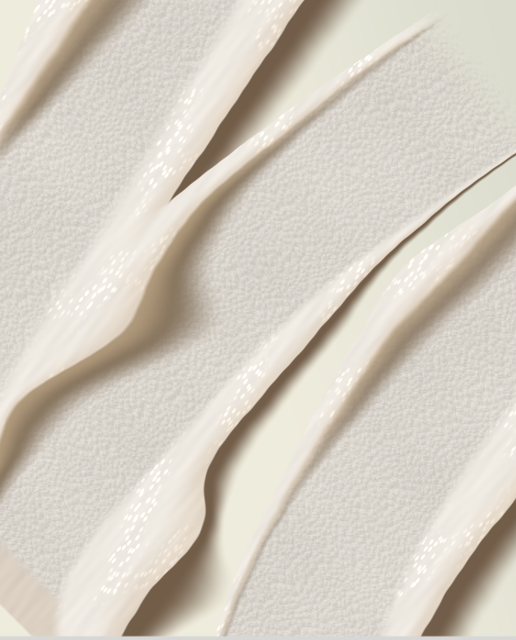
This texture is drawn by a WebGL 1 fragment shader. Its source:

```glsl
precision highp float;
uniform vec2 u_resolution;

const float HEIGHT = 7.68;      // scene units over the canvas height
const float KNOT_STEP = 0.8;    // vertical spacing of the curve knots
const float GRAIN_SCALE = 15.0;
const float GRAIN_DEPTH = 0.075;
const float GLINT_GAIN = 0.13;
const vec3 BACK_WARM = vec3(0.935, 0.925, 0.865);
const vec3 BACK_COOL = vec3(0.855, 0.860, 0.805);
const vec3 FLAT_CREAM = vec3(0.850, 0.830, 0.800);
const vec3 RIDGE_LIGHT = vec3(0.935, 0.915, 0.885);
const vec3 RIDGE_WARM = vec3(0.860, 0.790, 0.705);
const vec3 SHADE_TAN = vec3(0.680, 0.590, 0.470);
const vec3 SHADE_DEEP = vec3(0.500, 0.425, 0.335);
const vec3 DROP_DARK = vec3(0.420, 0.335, 0.255);
const vec3 BORDER = vec3(0.845, 0.845, 0.840);

vec2 hash2(vec2 p) {
  p = vec2(dot(p, vec2(127.1, 311.7)), dot(p, vec2(269.5, 183.3)));
  return fract(sin(p) * 43758.5);
}

// Distance to the nearest scattered cell centre.
float cells(vec2 p) {
  vec2 id = floor(p), f = fract(p);
  float d = 4.0;
  for (int j = -1; j <= 1; j++)
    for (int i = -1; i <= 1; i++) {
      vec2 g = vec2(float(i), float(j));
      vec2 r = g + hash2(id + g) - f;
      d = min(d, dot(r, r));
    }
  return sqrt(d);
}

float waves(vec2 p) {
  return sin(p.x + 1.7 * sin(p.y * 0.8)) * 0.5 + sin(p.y * 1.9 + p.x * 0.7) * 0.3
       + sin(p.x * 3.1 - p.y * 2.3) * 0.2;
}

float kernel(float x) {
  x = abs(x);
  if (x < 1.0) return (1.5 * x - 2.5) * x * x + 1.0;
  if (x < 2.0) return ((2.5 - 0.5 * x) * x - 4.0) * x + 2.0;
  return 0.0;
}

// Smooth edge position x for a height y, through evenly spaced knots.
float curve(float y, vec4 a, vec4 b, vec4 c) {
  float t = y / KNOT_STEP + 1.0, sum = 0.0, total = 0.0;
  for (int i = 0; i < 4; i++) {
    float u = t - float(i);
    vec3 w = vec3(kernel(u), kernel(u - 4.0), kernel(u - 8.0));
    sum += dot(w, vec3(a[i], b[i], c[i]));
    total += w.x + w.y + w.z;
  }
  return sum / total;
}

float rightOf(float x, float edge, float soft) { return smoothstep(-soft, soft, x - edge); }
float across(float x, float l, float r) { return (x - l) / max(r - l, 0.04); }

// Glossy rounded lip; f runs from its left to its right edge.
vec3 ridge(float f, float streak, float glint) {
  vec3 c = mix(RIDGE_LIGHT, RIDGE_WARM, 0.65 * smoothstep(0.5, 1.05, f));
  return c + 0.018 * streak + GLINT_GAIN * glint * (1.0 - 0.6 * smoothstep(0.5, 1.0, f));
}

// Translucent shade beside a lip, ending softly past f = 1.
vec3 shade(vec3 base, float f, float amount) {
  vec3 tone = mix(SHADE_TAN, SHADE_DEEP, smoothstep(0.0, 0.6, f));
  return mix(base, tone, amount * (1.0 - smoothstep(0.4, 1.25, f)));
}

// Shadow a stroke drops on the backdrop.
vec3 dropShadow(vec3 base, float f) {
  return mix(base, DROP_DARK, 0.95 * (1.0 - smoothstep(0.25, 1.2, f)));
}

void main() {
  vec2 p = vec2(gl_FragCoord.x, u_resolution.y - gl_FragCoord.y) * HEIGHT / u_resolution.y;
  float aa = 1.3 * HEIGHT / u_resolution.y;
  vec2 axis = vec2(dot(p, vec2(0.6, -0.8)), dot(p, vec2(0.8, 0.6)));

  // Surface detail
  vec2 gp = p * GRAIN_SCALE + 0.5 * waves(p * 5.0);
  float grain = cells(gp) - cells(gp + vec2(0.3, 0.35)) + 0.5 * (hash2(floor(p * 55.0)).x - 0.5);
  float streak = waves(vec2(axis.x * 3.0, axis.y * 24.0));
  float gloss = smoothstep(-0.1, 0.7, waves(axis * vec2(3.0, 6.0) + 1.0));
  float glint = gloss * (1.0 - smoothstep(0.08, 0.4, cells(axis * vec2(7.0, 17.0))));
  vec3 plateau = FLAT_CREAM + GRAIN_DEPTH * grain + 0.012 * waves(p * 2.0);

  // Edges of the three strokes
  float x = p.x + 0.012 * waves(p * 7.0), y = p.y;
  float aRidge = 2.88 - 0.6 * y, aEdge = 3.65 - 0.67 * y;
  float bOuter = max(5.4 - 1.55 * y + 0.065 * y * y, aRidge);
  float bInner = curve(y, vec4(6.8, 5.6, 4.42, 3.42), vec4(2.45, 1.87, 1.45, 0.25), vec4(-0.1, -0.4, -0.7, -1.0));
  float bShade = curve(y, vec4(6.9, 5.65, 4.58, 3.65), vec4(2.88, 2.45, 2.4, 1.0), vec4(0.3, -0.2, -0.5, -0.8));
  float bRidge = curve(y, vec4(9.4, 8.4, 7.4, 6.45), vec4(5.3, 4.2, 3.3, 2.55), vec4(1.85, 1.15, 0.72, 0.7));
  float bEdge = curve(y, vec4(9.5, 8.5, 7.5, 6.5), vec4(5.42, 4.5, 3.8, 3.1), vec4(2.5, 2.4, 1.72, 1.35));
  float bDrop = curve(y, vec4(9.6, 8.6, 7.6, 6.55), vec4(5.5, 4.65, 4.07, 3.42), vec4(2.87, 2.64, 2.6, 1.6));
  float cOuter = curve(y, vec4(10.0, 9.0, 8.0, 7.0), vec4(5.95, 4.85, 4.32, 3.85), vec4(3.45, 3.05, 2.72, 2.5));
  float cInner = curve(y, vec4(10.2, 9.2, 8.2, 7.2), vec4(6.2, 5.47, 4.7, 4.15), vec4(3.65, 3.2, 2.82, 2.57));
  float cShade = cInner + 0.08 + 0.5 * smoothstep(6.6, 3.2, y);
  float v = y - 4.8, w = y - 6.0;
  float cRidge = 6.2 - 0.8 * v + 0.08 * v * v;
  float cEdge = 6.18 - 0.85 * w + 0.1 * w * w;

  // Backdrop
  vec3 back = mix(BACK_WARM, BACK_COOL, smoothstep(2.5, 7.5, p.x + 0.3 * (3.0 - y)));
  vec3 col = dropShadow(back, across(x, aEdge, 4.3 - 0.75 * y));

  // Upper left stroke
  float lipOut = 0.46 - 0.4 * y, lipIn = 1.08 - 0.66 * y;
  col = mix(back, col, rightOf(x, aEdge - 0.2, aa));
  vec3 a = shade(plateau, across(x, lipIn, 1.75 - 0.9 * y), 0.85 * smoothstep(2.4, 1.2, y));
  a = mix(ridge(across(x, lipOut, lipIn), streak, glint), a, rightOf(x, lipIn, 0.07));
  a = mix(a, ridge(across(x, aRidge, aEdge), streak, glint), rightOf(x, aRidge, 0.13));
  col = mix(col, a, rightOf(x, lipOut, aa) * (1.0 - rightOf(x, aEdge, aa)));

  // Middle stroke, fading out at its dry upper end
  float dryEnd = dot(p, vec2(0.75, -0.66)) + 0.12 * grain + 0.05 * streak;
  float bEnd = 1.0 - smoothstep(3.3, 3.95, dryEnd);
  col = mix(col, dropShadow(col, across(x, bEdge, bDrop)), rightOf(x, bEdge - 0.03, aa));
  vec3 b = shade(plateau, across(x, bInner, bShade), mix(0.4, 0.95, smoothstep(0.8, 2.6, y)));
  float foot = y - p.x;
  b = mix(b, mix(RIDGE_WARM, FLAT_CREAM, 0.55) + 0.02 * streak, smoothstep(6.42, 6.6, foot));
  b = mix(b, back, smoothstep(7.22, 7.28, foot));
  vec3 lip = ridge(across(x, bOuter, bInner), streak, glint);
  b = mix(lip, b, rightOf(x, bInner, 0.035));
  b = mix(b, ridge(across(x, bRidge, bEdge), streak, glint), rightOf(x, bRidge, 0.09));
  float joinSoft = mix(aa, 0.3, smoothstep(2.35, 3.0, y));
  col = mix(col, b, bEnd * rightOf(x, bOuter, joinSoft) * (1.0 - rightOf(x, bEdge, aa)));

  // Lower right stroke
  col = mix(col, dropShadow(col, across(x, cEdge, cEdge + 0.55)), rightOf(x, cEdge - 0.03, aa));
  vec3 c = shade(plateau, across(x, cInner, cShade), mix(0.8, 0.35, smoothstep(4.2, 6.4, y)));
  c = mix(ridge(across(x, cOuter, cInner), streak, glint), c, rightOf(x, cInner, 0.06));
  c = mix(c, ridge(across(x, cRidge, cEdge), streak, glint), rightOf(x, cRidge, 0.1));
  col = mix(col, c, rightOf(x, cOuter, aa) * (1.0 - rightOf(x, cEdge, aa)));

  // Lower border
  col = mix(col, BORDER, smoothstep(7.62, 7.65, y));
  gl_FragColor = vec4(clamp(col, 0.0, 1.0), 1.0);
}
```
